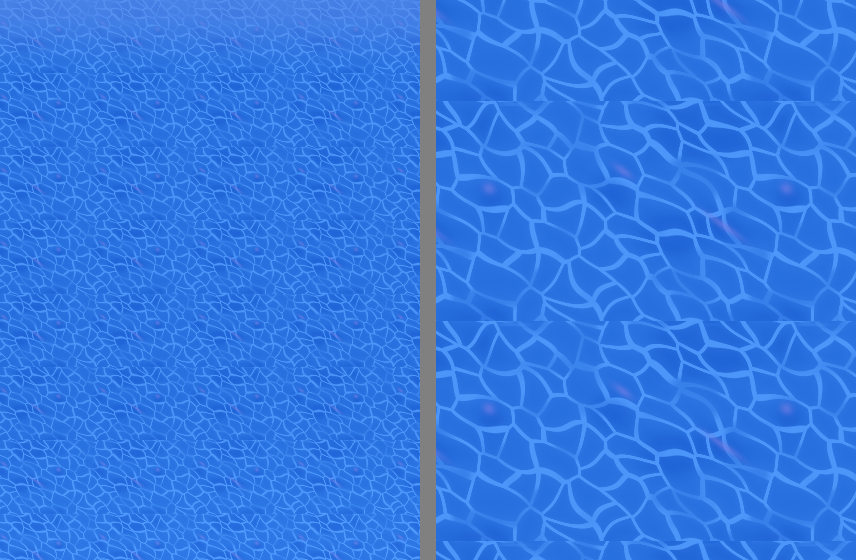
Left, the full canvas; right, a detail of the centre.
Give the GLSL for this texture, as a Shadertoy shader.

```glsl
// Tiled blue water: slanted caustic webs with soft dark patches and a pale haze at the top.

const vec2 TILES = vec2(4.235, 7.63);     // repeats across and down
const vec2 CELLS = vec2(9.0, 8.0);        // web cells in one tile
const vec2 TILE_SHAPE = vec2(1.35, 1.0);  // tile size in tile heights
const vec2 ACROSS = vec2(-0.58, 0.815);   // normal of the slanted strands

const vec3 DEEP = vec3(0.10, 0.36, 0.82);
const vec3 WATER = vec3(0.15, 0.435, 0.87);
const vec3 STRAND = vec3(0.30, 0.59, 0.98);
const vec3 VIOLET = vec3(0.47, 0.50, 0.90);
const vec3 HAZE = vec3(0.36, 0.55, 0.92);

float hash(vec2 p) {
    return fract(sin(dot(p, vec2(127.1, 311.7))) * 43758.5453);
}

vec2 hash2(vec2 p) {
    return vec2(hash(p), hash(p + 37.3));
}

// Value noise that wraps across the tile
float noise(vec2 p, float period) {
    vec2 i = floor(p), f = fract(p);
    f = f * f * (3.0 - 2.0 * f);
    float x0 = mod(i.x, period), x1 = mod(i.x + 1.0, period);
    return mix(mix(hash(vec2(x0, i.y)), hash(vec2(x1, i.y)), f.x),
               mix(hash(vec2(x0, i.y + 1.0)), hash(vec2(x1, i.y + 1.0)), f.x), f.y);
}

// Scales space across the strands, which elongates the cells along them
vec2 stretch(vec2 v, float amount) {
    return v + (amount - 1.0) * ACROSS * dot(ACROSS, v);
}

// Offset from p to the jittered centre of a cell, in tile heights
vec2 toCentre(vec2 p, vec2 id) {
    vec2 jitter = hash2(vec2(mod(id.x, CELLS.x), id.y));
    return (id + 0.05 + 0.9 * jitter - p) * TILE_SHAPE / CELLS;
}

// Distance to the nearest cell border, in tile heights
float webDistance(vec2 p, float amount) {
    vec2 base = floor(p), nearest = vec2(0.0);
    float best = 1e3;
    for (int y = -2; y <= 2; y++)
    for (int x = -2; x <= 2; x++) {
        vec2 r = stretch(toCentre(p, base + vec2(x, y)), amount);
        if (dot(r, r) < best) { best = dot(r, r); nearest = r; }
    }
    float border = 1e3;
    for (int y = -2; y <= 2; y++)
    for (int x = -2; x <= 2; x++) {
        vec2 r = stretch(toCentre(p, base + vec2(x, y)), amount);
        vec2 gap = r - nearest;
        if (dot(gap, gap) > 1e-6) {
            vec2 n = normalize(gap);
            float d = dot(0.5 * (r + nearest), n) / length(stretch(n, amount));
            border = min(border, d);
        }
    }
    return border;
}

// Soft slanted spot; size is its radius along and across the strands
float spot(vec2 t, vec2 centre, vec2 size) {
    vec2 d = t - centre;
    d.x -= floor(d.x + 0.5);
    d *= TILE_SHAPE;
    vec2 q = vec2(dot(d, vec2(ACROSS.y, -ACROSS.x)), dot(d, ACROSS)) / size;
    return exp(-dot(q, q));
}

float line(float d, float halfWidth, float pixel) {
    return 1.0 - smoothstep(halfWidth - 0.6 * pixel, halfWidth + 0.6 * pixel, d);
}

void mainImage(out vec4 fragColor, in vec2 fragCoord) {
    vec2 uv = fragCoord / iResolution.xy;
    vec2 grid = vec2(uv.x, 1.0 - uv.y) * TILES;
    vec2 t = fract(grid);
    float pixel = TILES.y / iResolution.y;

    // Water body with dark patches
    float patches = noise(t * vec2(5.0, 5.0) + vec2(0.0, 3.0), 5.0);
    float dark = 0.65 * smoothstep(0.45, 0.9, patches);
    dark += 0.8 * spot(t, vec2(0.37, 0.56), vec2(0.13, 0.06));
    dark += 0.7 * spot(t, vec2(0.60, 0.46), vec2(0.07, 0.06));
    dark += 0.5 * spot(t, vec2(0.56, 0.10), vec2(0.12, 0.07));
    vec3 col = mix(WATER, DEEP, min(dark, 1.0));

    // Caustic web, broken at the top and bottom of each tile
    vec2 wobble = 0.16 * sin(6.2832 * vec2(2.0 * t.y + 3.0 * t.x, 4.0 * t.x - 3.0 * t.y));
    float amount = 1.65 + 0.4 * sin(6.2832 * (t.x - 0.1));
    float border = webDistance(t * CELLS + wobble, amount);
    float wear = noise(t * vec2(12.0, 10.0) + 5.0, 12.0);
    float strength = mix(0.45, 1.0, smoothstep(0.1, 0.6, wear));
    float web = line(border, 0.0095, pixel) * strength;
    float glow = 0.22 * exp(-border * 45.0);
    col = mix(col, STRAND, max(web, glow));

    // Faint strand along the tile seam
    float seam = line(abs(t.y - 0.018), 0.007, pixel);
    col = mix(col, STRAND, 0.6 * seam * smoothstep(0.35, 0.65, noise(t * vec2(6.0, 1.0), 6.0)));

    // Violet glints
    float glint = spot(t, vec2(0.59, 0.40), vec2(0.03, 0.025));
    glint += spot(t, vec2(0.38, 0.57), vec2(0.10, 0.016));
    glint += spot(t, vec2(0.04, 0.32), vec2(0.05, 0.018));
    col = mix(col, VIOLET, 0.6 * min(glint, 1.0));

    // Pale haze over the first row, slight lift at the bottom
    col = mix(col, HAZE, 0.6 * (1.0 - smoothstep(0.0, 0.14, 1.0 - uv.y)));
    col += vec3(0.02, 0.025, 0.025) * (1.0 - smoothstep(0.0, 0.3, uv.y));
    fragColor = vec4(col, 1.0);
}
```
